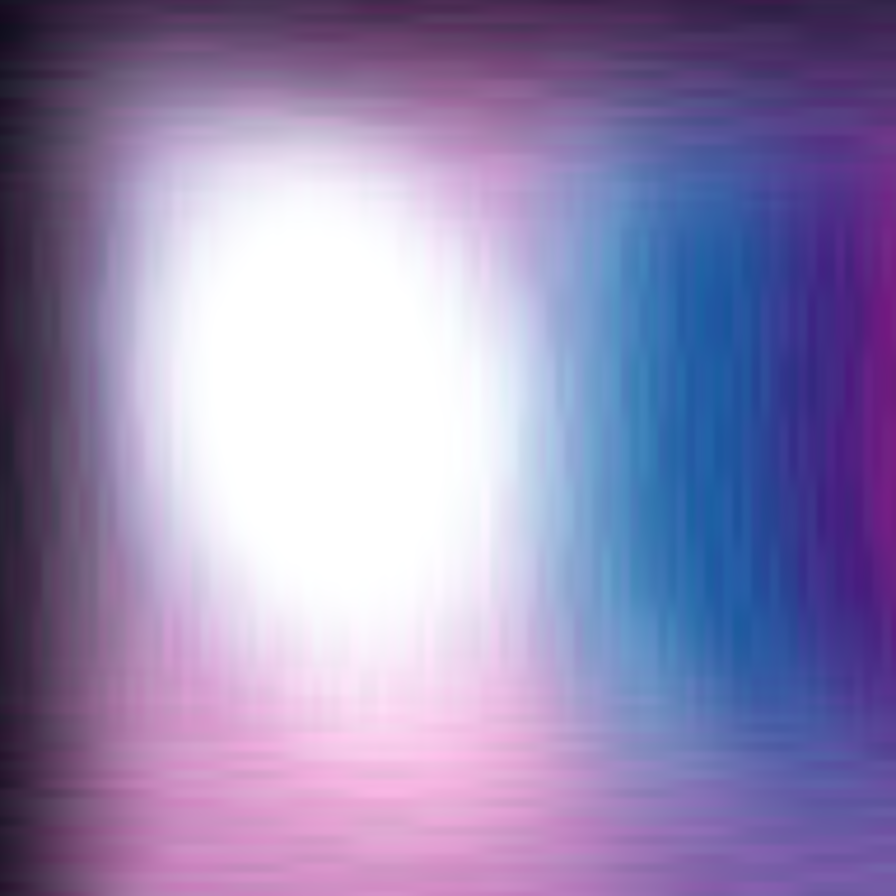
Reproduce this background procedurally as a Shadertoy shader.

```glsl
// A soft, overexposed white oval glowing on mauve and pink, beside a deep blue and magenta haze.

#define CORE_CENTER  vec2(0.365, 0.545)
#define CORE_RADIUS  vec2(0.135, 0.210)
#define CORE_TILT    0.12
#define HALO_CENTER  vec2(0.525, 0.520)
#define HALO_RADIUS  vec2(0.220, 0.260)
#define BLUSH_CENTER vec2(0.440, 0.190)
#define BLUSH_RADIUS vec2(0.210, 0.150)
#define HAZE_BEND    0.8
#define STREAK_SCALE vec2(96.0, 14.0)
#define STREAK_LIGHT 0.022
#define STREAK_TINT  0.022

const vec3 INK      = vec3(0.06, 0.03, 0.10);
const vec3 NIGHT    = vec3(0.15, 0.07, 0.20);
const vec3 MAUVE    = vec3(0.77, 0.51, 0.74);
const vec3 ASH      = vec3(0.74, 0.62, 0.79);
const vec3 VIOLET   = vec3(0.46, 0.35, 0.65);
const vec3 BLUSH    = vec3(0.98, 0.73, 0.88);
const vec3 LAVENDER = vec3(0.92, 0.92, 0.99);
const vec3 SKY      = vec3(0.36, 0.60, 0.79);
const vec3 ROYAL    = vec3(0.12, 0.36, 0.64);
const vec3 INDIGO   = vec3(0.26, 0.14, 0.51);
const vec3 MAGENTA  = vec3(0.48, 0.11, 0.50);

// Sineless hash of a cell, 0 to 1
float hash(vec2 cell) {
    vec3 q = fract(cell.xyx * 0.1031);
    q += dot(q, q.yzx + 33.33);
    return fract((q.x + q.y) * q.z);
}

// Value noise with steep but smooth cell borders, -1 to 1
float noise(vec2 p) {
    vec2 i = floor(p);
    vec2 f = smoothstep(0.15, 0.85, fract(p));
    float low = mix(hash(i), hash(i + vec2(1.0, 0.0)), f.x);
    float high = mix(hash(i + vec2(0.0, 1.0)), hash(i + 1.0), f.x);
    return 2.0 * mix(low, high, f.y) - 1.0;
}

// Upright streaks at mid height, level ones near the top and bottom
float streaks(vec2 p, float seed) {
    float upright = noise(p * STREAK_SCALE + seed);
    float level = noise(p * STREAK_SCALE.yx + seed + 7.0);
    return mix(upright, level, smoothstep(0.18, 0.38, abs(p.y - 0.5)));
}

// Elliptical Gaussian falloff, 1 at the center
float glow(vec2 p, vec2 center, vec2 radius) {
    vec2 q = (p - center) / radius;
    return exp(-dot(q, q));
}

// Colour of the right-hand haze, from sky blue to magenta
vec3 hazeColor(float x) {
    vec3 color = mix(SKY, ROYAL, smoothstep(0.64, 0.80, x));
    color = mix(color, INDIGO, smoothstep(0.79, 0.94, x));
    return mix(color, MAGENTA, smoothstep(0.92, 1.02, x));
}

void mainImage(out vec4 fragColor, in vec2 fragCoord) {
    vec2 p = fragCoord / iResolution.xy;

    // Backdrop: dark left edge, ashen upper left, mauve middle, violet right
    float lit = smoothstep(-0.06, 0.22, p.x);
    float ashen = smoothstep(0.05, 0.45, p.y) * (1.0 - smoothstep(0.15, 0.50, p.x));
    vec3 color = mix(INK, mix(MAUVE, ASH, ashen), lit);
    color = mix(color, VIOLET, smoothstep(0.45, 0.92, p.x));

    // Pink blush and wide pale halo
    color = mix(color, BLUSH, glow(p, BLUSH_CENTER, BLUSH_RADIUS));
    color = mix(color, LAVENDER, glow(p, HALO_CENTER, HALO_RADIUS));

    // Tilted white core, with a cooler rim because blue spreads farthest
    vec2 q = p - CORE_CENTER;
    q.x += CORE_TILT * q.y;
    float d = length(q / CORE_RADIUS);
    vec3 core = 1.0 - smoothstep(vec3(0.85, 0.90, 0.95), vec3(2.00, 2.10, 2.20), vec3(d));
    color = mix(color, vec3(1.0), core);

    // Blue haze, bending to the right toward the bottom
    float below = max(0.5 - p.y, 0.0);
    float bend = HAZE_BEND * below * below;
    float haze = smoothstep(0.53, 0.72, p.x - 0.4 * bend);
    haze *= smoothstep(0.0, 0.35, p.y) * (1.0 - smoothstep(0.66, 1.02, p.y));
    color = mix(color, hazeColor(p.x - bend), haze);

    // Darkness falling from the top edge, deeper on the right
    float dusk = smoothstep(mix(0.80, 0.76, p.x), 1.09, p.y);
    color = mix(color, mix(INK, NIGHT, lit), dusk);

    // Faint streaks in light and tint, vanishing in the core
    float grain = smoothstep(0.8, 1.6, d);
    color += grain * STREAK_LIGHT * streaks(p, 3.0);
    color += grain * STREAK_TINT * streaks(p, 41.0) * vec3(1.0, -0.6, 0.3);

    fragColor = vec4(clamp(color, 0.0, 1.0), 1.0);
}
```
